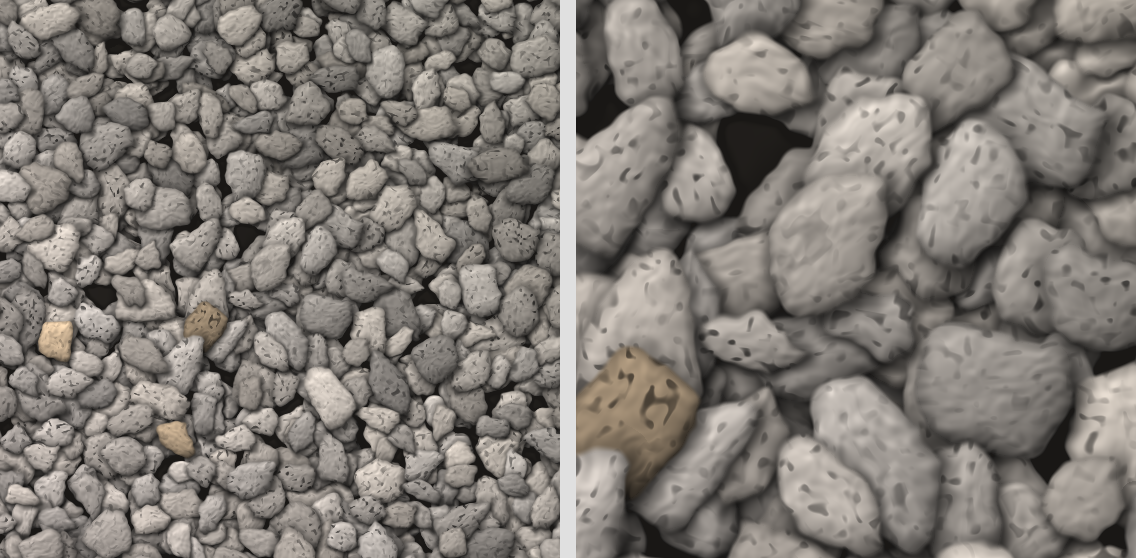
Left, the full canvas; right, a detail of the centre.
This texture is drawn by a Shadertoy shader. Its source:

```glsl
// A bed of grey pumice gravel seen from above in soft daylight.
// Rounded random polygons on jittered grids are composited front to back,
// each with a domed normal, rough porous relief and a soft contact shadow.

const int   LAYERS    = 4;
const int   FACETS    = 6;
const float CELL      = 0.071;   // grid spacing of the stones
const float REACH     = 0.080;   // farthest influence of a stone
const float PRESENCE  = 0.94;    // share of cells holding a stone
const float SOFTNESS  = 0.0014;  // half width of the stone outline
const float TAN_SHARE = 0.006;
const vec3  LIGHT       = vec3(-0.34, 0.62, 0.71);
const vec3  GAP_COLOR   = vec3(0.13, 0.12, 0.11);
const vec3  STONE_COLOR = vec3(0.715, 0.692, 0.675);
const vec3  TAN_COLOR   = vec3(0.75, 0.66, 0.55);

// Two random values from one sine
vec2 hash2(vec2 p) {
    return fract(sin(dot(p, vec2(127.1, 311.7))) * vec2(43758.5, 22578.1));
}

vec2 noise2(vec2 p) {
    vec2 i = floor(p), f = fract(p);
    f = f * f * (3.0 - 2.0 * f);
    return mix(mix(hash2(i), hash2(i + vec2(1, 0)), f.x),
               mix(hash2(i + vec2(0, 1)), hash2(i + vec2(1, 1)), f.x), f.y);
}

mat2 rotation(float a) {
    float c = cos(a), s = sin(a);
    return mat2(c, s, -s, c);
}

// Surface height of the rough stone: lumps and grit
float relief(vec2 p) {
    return 0.55 * noise2(p * 52.0).x + 0.30 * noise2(p * 185.0).x;
}

// Rounded polygon: xy = outward direction, z = radius (1 on the outline)
vec3 roundedPolygon(vec2 q, vec2 id) {
    vec2 grad = vec2(0);
    float sum = 1e-6;
    for (int k = 0; k < FACETS; k++) {
        vec2 rnd = hash2(id + float(k) * vec2(3.7, 1.9));
        float a = (float(k) + 0.75 * rnd.x) * 6.2832 / float(FACETS);
        vec2 dir = vec2(cos(a), sin(a)) / mix(0.85, 1.15, rnd.y);
        float m = max(dot(q, dir), 0.0);
        float m3 = m * m * m;
        sum += m3 * m3 * m;
        grad += m3 * m3 * dir;
    }
    return vec3(grad, pow(sum, 1.0 / 7.0));
}

// Lit colour at local position s, with world slope direction and radius r
vec3 stoneColor(vec2 s, vec2 slope, vec2 localLight, float r, vec2 id) {
    vec2 look = hash2(id + 7.7), kind = hash2(id + 3.1);
    float dome = 0.83 * pow(min(r, 1.0), 1.9);
    vec2 tilt = 0.30 * (kind - 0.5);
    vec3 normal = normalize(vec3(slope * dome + tilt, sqrt(1.0 - dome * dome) + 0.12));
    vec2 grain = s * vec2(0.8, 1.1) + 9.0 * look;
    float bump = relief(grain) - relief(grain + localLight * 0.0035);
    float light = 0.50 + 0.60 * max(dot(normal, LIGHT), 0.0) + 0.72 * bump;

    // Pores gather in patches and differ from stone to stone
    float patches = noise2(grain * 40.0 + 7.0).y * mix(0.4, 1.3, look.y);
    light *= 1.0 - 0.55 * patches * smoothstep(0.62, 0.88, noise2(grain * 200.0 + 31.0).y);
    light *= 1.0 - 0.24 * smoothstep(0.80, 1.03, r);

    float warmth = max(0.14 * kind.y, step(kind.x, TAN_SHARE));
    return mix(STONE_COLOR, TAN_COLOR, warmth) * mix(0.82, 1.12, look.x) * light;
}

void mainImage(out vec4 fragColor, in vec2 fragCoord) {
    vec2 uv = fragCoord / iResolution.y;
    float soft = max(SOFTNESS, 0.7 / iResolution.y);

    // Uneven outlines
    vec2 p = uv + 0.009 * (noise2(uv * 32.0) - 0.5) + 0.005 * (noise2(uv * 95.0) - 0.5);
    vec3 color = vec3(0);
    float visible = 1.0;

    // Nine neighbour cells per layer, nearest layer first
    for (int n = 0; n < LAYERS * 9; n++) {
        float level = float(n / 9);
        vec2 offset = vec2(n % 3, (n / 3) % 3) - 1.0;
        mat2 turn = rotation(0.5 - 0.4 * level);
        vec2 grid = turn * p / CELL + level * vec2(17.3, 29.6);
        vec2 cell = floor(grid) + offset;
        vec2 id = cell + level * 41.0;

        vec2 jitter = 0.5 + 0.7 * (hash2(id + 1.1) - 0.5);
        vec2 s = (grid - cell - jitter) * CELL;
        if (dot(s, s) > REACH * REACH) continue;
        vec2 rnd = hash2(id + 5.7), pose = hash2(id + 3.9);
        if (pose.y > PRESENCE) continue;

        // Size, elongation and direction of the stone
        mat2 spin = rotation(6.2832 * pose.x);
        s = spin * (transpose(turn) * s);
        float stretch = mix(1.0, 1.33, rnd.y);
        vec2 axes = mix(0.024, 0.044, rnd.x * rnd.x) * vec2(stretch, 1.0 / stretch);
        vec2 q = s / axes;
        if (dot(q, q) > 3.2) continue;

        vec3 shape = roundedPolygon(q, id);
        vec2 slope = normalize(transpose(spin) * (shape.xy / axes) + 1e-5);
        float cover = 1.0 - smoothstep(-soft, soft, (shape.z - 1.0) * axes.y);
        if (cover > 0.0)
            color += visible * cover * stoneColor(s, slope, spin * LIGHT.xy, shape.z, id);

        // Contact shadow, deeper on the side away from the light
        float shade = 0.46 - 0.40 * dot(slope, LIGHT.xy);
        visible *= (1.0 - cover) * (1.0 - shade * (1.0 - smoothstep(0.92, 1.38, shape.z)));
        if (visible < 0.03) break;
    }
    color += visible * GAP_COLOR;

    // Uneven daylight: brighter at lower left, dimmer and greener at upper right
    float distant = clamp(0.5 * uv.x + 0.6 * uv.y, 0.0, 1.0);
    color *= mix(vec3(1.09, 1.08, 1.08), vec3(0.92, 0.925, 0.905), distant);
    color *= 0.93 + 0.14 * noise2(uv * 7.0).x;
    fragColor = vec4(max(color, GAP_COLOR * 0.75), 1.0);
}
```
